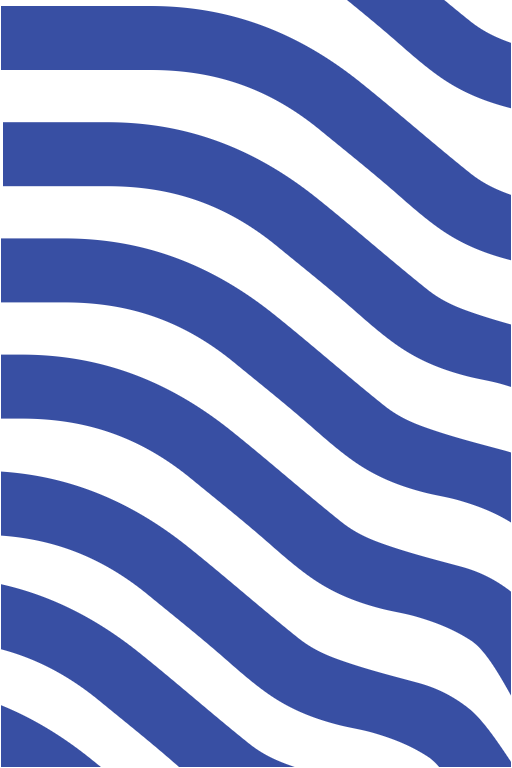
Reproduce this pattern procedurally as a WebGL 1 fragment shader.

```glsl
precision highp float;
// Seven diagonal rows of broad blue waves, plus one in the top right corner, on white.
// One ribbon is bounded by two smooth curves made of cubic spans; a loop
// slides copies of it down and to the left, so each row shows a later part.

uniform vec2 u_resolution;

// Cubic span between knots (x, height, slope), straight beyond its end.
// Returns height and slope; left of the span the curve so far is kept.
vec2 span(vec2 soFar, float x, vec3 a, vec3 b) {
  if (x < a.x) return soFar;
  if (x > b.x) return vec2(b.y + b.z * (x - b.x), b.z);
  float w = b.x - a.x;
  float t = (x - a.x) / w;
  float rise = b.y - a.y;
  float c2 = 3.0 * rise - w * (2.0 * a.z + b.z);
  float c3 = w * (a.z + b.z) - 2.0 * rise;
  return vec2(a.y + t * (w * a.z + t * (c2 + t * c3)),
              a.z + t * (2.0 * c2 + 3.0 * t * c3) / w);
}

vec2 upperEdge(float x) {
  vec3 k1 = vec3(360.0, 82.0, 0.80);
  vec3 k2 = vec3(470.0, 173.0, 0.80);
  vec3 k3 = vec3(510.0, 194.5, 0.36);
  vec3 k4 = vec3(590.0, 218.0, 0.27);
  vec3 k5 = vec3(640.0, 243.0, 0.78);
  vec2 e = span(vec2(6.0, 0.0), x, vec3(150.0, 6.0, 0.0), k1);
  e = span(e, x, k1, k2);
  e = span(e, x, k2, k3);
  e = span(e, x, k3, k4);
  e = span(e, x, k4, k5);
  return span(e, x, k5, vec3(683.0, 297.0, 1.5));
}

vec2 lowerEdge(float x) {
  vec3 k1 = vec3(320.0, 130.0, 0.82);
  vec3 k2 = vec3(400.0, 196.5, 0.88);
  vec3 k3 = vec3(440.0, 229.0, 0.70);
  vec3 k4 = vec3(510.0, 260.0, 0.26);
  vec3 k5 = vec3(545.0, 268.0, 0.29);
  vec3 k6 = vec3(600.0, 292.0, 0.65);
  vec2 e = span(vec2(70.0, 0.0), x, vec3(150.0, 70.0, 0.0), k1);
  e = span(e, x, k1, k2);
  e = span(e, x, k2, k3);
  e = span(e, x, k3, k4);
  e = span(e, x, k4, k5);
  e = span(e, x, k5, k6);
  return span(e, x, k6, vec3(640.0, 347.0, 1.8));
}

// Signed distance below an edge, corrected for its slope
float below(float y, vec2 edge) {
  return (y - edge.x) / sqrt(1.0 + edge.y * edge.y);
}

// Antialiased coverage from a signed distance
float cover(float d, float pixel) {
  return clamp(d / pixel + 0.5, 0.0, 1.0);
}

void main() {
  // The canvas spans 512 by 768 units, y pointing down
  vec2 p = gl_FragCoord.xy / u_resolution * vec2(512.0, 768.0);
  p.y = 768.0 - p.y;
  float pixel = 768.0 / u_resolution.y;

  float ink = 0.0;
  for (int i = -1; i < 7; i++) {
    float row = float(i);
    // The lowest rows sit slightly closer together
    float low = max(row - 4.0, 0.0);
    vec2 shift = vec2(43.0 * row + 6.0 * low, 116.2 * row - 10.5 * low);
    // The corner row lies straight above the first
    if (i < 0) shift = vec2(0.0, -152.0);
    vec2 q = p + vec2(shift.x, -shift.y);

    float ribbon = min(below(q.y, upperEdge(q.x)), -below(q.y, lowerEdge(q.x)));
    // The second row starts a little further in
    float start = i == 1 ? 3.0 : 1.0;
    ink = max(ink, cover(min(ribbon, p.x - start), pixel));
  }

  // Thin white margin at the right and bottom
  ink *= cover(min(511.0 - p.x, 767.0 - p.y), pixel);

  vec3 white = vec3(1.0);
  vec3 blue = vec3(0.22, 0.31, 0.64);
  gl_FragColor = vec4(mix(white, blue, ink), 1.0);
}
```
